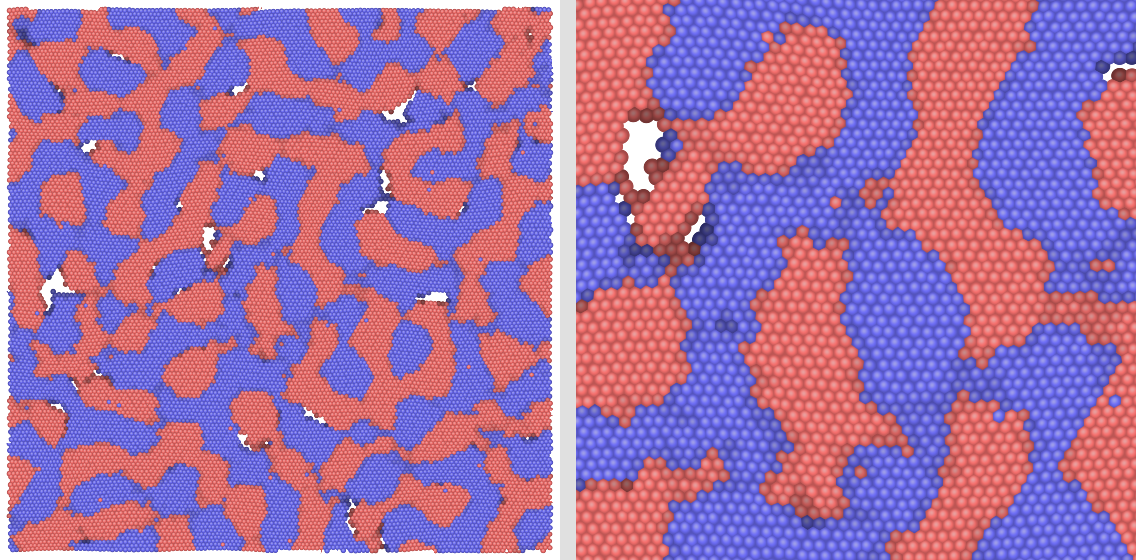
Left, the full canvas; right, a detail of the centre.
Reproduce this pattern procedurally as a Shadertoy shader.

```glsl
const float TAU = 6.2831853;
const float SPACING = 0.0072;      // distance between grain centres
const float GRAIN_RADIUS = 0.68;   // in units of SPACING
const float ROW_HEIGHT = 0.866;    // hexagonal row pitch
const float WAVELENGTH = 0.105;    // size of the labyrinth bands
const float MARGIN = 0.0165;

const vec3 RED = vec3(0.95, 0.43, 0.42);
const vec3 BLUE = vec3(0.42, 0.42, 0.95);
const vec3 GLINT = vec3(0.84);
const vec3 PAPER = vec3(1.0);

float hash(vec2 p) {
    vec3 q = fract(p.xyx * 0.1031);
    q += dot(q, q.yzx + 33.33);
    return fract((q.x + q.y) * q.z);
}

float valueNoise(vec2 p) {
    vec2 cell = floor(p), t = fract(p);
    t = t * t * (3.0 - 2.0 * t);
    float low = mix(hash(cell), hash(cell + vec2(1, 0)), t.x);
    float high = mix(hash(cell + vec2(0, 1)), hash(cell + vec2(1, 1)), t.x);
    return mix(low, high, t.y);
}

// Slow drift that turns the grain rows from region to region
vec2 latticeWarp(vec2 p) {
    return 0.014 * vec2(valueNoise(p * 7.0 + 3.7), valueNoise(p * 7.0 + 51.3)) - 0.007;
}

// Random waves of similar length: the sign separates the two species
float speciesField(vec2 p) {
    const int WAVES = 24;
    float sum = 0.0;
    for (int i = 0; i < WAVES; i++) {
        float n = float(i);
        float angle = n * 2.39996;
        float k = TAU / WAVELENGTH * mix(0.62, 1.28, hash(vec2(n, 7.0)));
        sum += cos(k * dot(p, vec2(cos(angle), sin(angle))) + TAU * hash(vec2(n, 19.0)));
    }
    float lumps = valueNoise(p * 34.0 + 9.0) - 0.5;
    float roughness = valueNoise(p * 75.0 + 31.0) - 0.5;
    return sum / sqrt(0.5 * float(WAVES)) + 0.9 * lumps + 0.9 * roughness;
}

// Negative inside the gaps that open along the species borders
float gapDistance(vec2 p, float field) {
    return abs(field) - 6.0 * (valueNoise(p * 19.0 + 27.0) - 0.86);
}

bool insideSheet(vec2 p) {
    vec2 border = min(p, 1.0 - p);
    return min(border.x, border.y) > MARGIN;
}

// One lit ball; offset runs from its centre in units of SPACING
vec3 shadeGrain(vec3 body, vec2 offset, float occlusion) {
    float rim = smoothstep(0.22, 0.6, length(offset));
    float glint = 1.0 - smoothstep(0.0, 0.4, length(offset - vec2(-0.04, 0.08)));
    vec3 lit = mix(body * mix(1.02, 0.78, rim), GLINT, 0.46 * glint);
    return lit * occlusion;
}

void mainImage(out vec4 fragColor, in vec2 fragCoord) {
    vec2 p = fragCoord / iResolution.y;
    float pixel = 1.0 / (iResolution.y * SPACING);
    vec2 warp = latticeWarp(p);
    vec2 q = (p + warp) / SPACING;
    float baseRow = floor(q.y / ROW_HEIGHT + 0.5);

    vec3 colorSum = vec3(0.0);
    float weightSum = 0.0, nearest = 9.0;

    // Blend the neighbouring grains over about one pixel
    for (int j = -1; j <= 1; j++) {
        float row = baseRow + float(j);
        float stagger = 0.5 * mod(row, 2.0);
        float baseColumn = floor(q.x - stagger + 0.5);
        for (int i = -1; i <= 1; i++) {
            vec2 id = vec2(baseColumn + float(i), row);
            vec2 jitter = 0.16 * (vec2(hash(id + 40.0), hash(id + 140.0)) - 0.5);
            vec2 centre = vec2(id.x + stagger, row * ROW_HEIGHT) + jitter;
            vec2 site = centre * SPACING;
            if (!insideSheet(site - warp)) continue;

            float field = speciesField(site);
            float gap = gapDistance(site, field);
            if (gap < 0.0) continue;

            // A few stray grains sit in the wrong species
            bool stray = hash(id + 300.0) < 0.0012;
            vec3 body = ((field > 0.02) != stray) ? RED : BLUE;
            float occlusion = mix(0.55, 1.0, smoothstep(-0.1, 0.55, gap))
                            * mix(0.86, 1.0, smoothstep(0.0, 0.4, abs(field)));

            vec2 offset = q - centre;
            float weight = exp(-3.0 / pixel * dot(offset, offset));
            colorSum += weight * shadeGrain(body, offset, occlusion);
            weightSum += weight;
            nearest = min(nearest, length(offset));
        }
    }

    float cover = 1.0 - smoothstep(GRAIN_RADIUS - 0.5 * pixel, GRAIN_RADIUS + 0.5 * pixel, nearest);
    vec3 color = mix(PAPER, colorSum / max(weightSum, 1e-20), cover);
    fragColor = vec4(color, 1.0);
}
```
